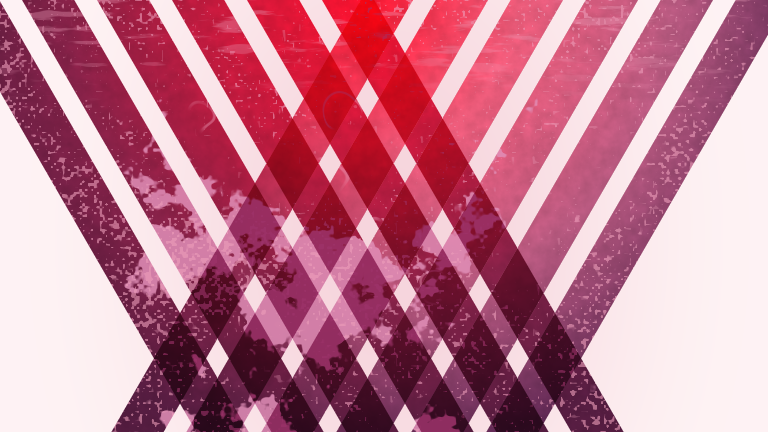
Reproduce this background procedurally as a Shadertoy shader.

```glsl
// Two mirrored fans of slanted stripes crossing in a worn red and plum lattice.

const float AXIS = 0.8507;    // mirror line of the two fans
const float PERIOD = 0.1736;  // stripe plus gap, measured along x
const float WIDTH = 0.1210;
const float SPAN = 0.9890;    // six stripes and five gaps
const float START = -0.1227;  // outer stripe edge at the top of the canvas
const float SLANT = 0.57735;  // x shift per unit of height, 60 degree lines

float hash(vec2 p) {
    return fract(sin(dot(p, vec2(127.1, 311.7))) * 43758.5453);
}

float noise(vec2 p) {
    vec2 i = floor(p), f = fract(p);
    f = f * f * (3.0 - 2.0 * f);
    return mix(mix(hash(i), hash(i + vec2(1, 0)), f.x),
               mix(hash(i + vec2(0, 1)), hash(i + vec2(1, 1)), f.x), f.y);
}

float fbm(vec2 p) {
    float sum = 0.0, amp = 0.5;
    for (int i = 0; i < 5; i++) {
        sum += amp * noise(p);
        p = mat2(1.6, 1.2, -1.2, 1.6) * p + 7.3;
        amp *= 0.5;
    }
    return sum / 0.97;
}

// Coverage of one fan; x is mirrored by the caller for the other fan
float fan(float x, float depth, float pixel) {
    float d = x - SLANT * depth - START;
    float edge = abs(mod(d - 0.5 * WIDTH + 0.5 * PERIOD, PERIOD) - 0.5 * PERIOD) - 0.5 * WIDTH;
    edge = max(edge, abs(d - 0.5 * SPAN) - 0.5 * SPAN);
    return clamp(0.5 - 0.866 * edge / pixel, 0.0, 1.0);
}

// Four colours spread evenly over t = 0 to 1
vec3 ramp(vec3 a, vec3 b, vec3 c, vec3 d, float t) {
    t = clamp(t, 0.0, 1.0) * 3.0;
    vec3 col = mix(a, b, clamp(t, 0.0, 1.0));
    col = mix(col, c, clamp(t - 1.0, 0.0, 1.0));
    return mix(col, d, clamp(t - 2.0, 0.0, 1.0));
}

// Torn patches, gathered in the lower left and middle of the lattice
float patches(vec2 p, float r) {
    float zone = smoothstep(0.40, 0.66, r) * smoothstep(0.22, 0.42, p.x)
               * (1.0 - smoothstep(1.08, 1.30, p.x));
    float n = fbm(p * 8.0 + 3.0) + 0.12 * (noise(p * 95.0) - 0.5);
    return smoothstep(0.0, 0.05, n + 0.28 * zone - 0.83);
}

// Fine flecks in loose clouds, with streaks along the top
float flecks(vec2 p, float r) {
    float cloud = fbm(p * 5.0 + 19.0) - 0.5;
    float wear = 0.10 * smoothstep(0.45, 0.8, r) * (1.0 - smoothstep(1.1, 1.4, p.x));
    float dust = smoothstep(0.80, 0.96, noise(p * 150.0) + 0.75 * cloud + wear);
    float streak = smoothstep(0.60, 0.74, fbm(p * vec2(9.0, 60.0)))
                 * smoothstep(0.72, 0.95, p.y);
    float speck = smoothstep(0.90, 0.97, noise(p * 85.0 + 40.0));
    return clamp(dust + 0.6 * streak + 0.5 * speck, 0.0, 1.0);
}

// Broken curved scratches
float scratches(vec2 p, float pixel) {
    float sum = 0.0;
    for (int i = 0; i < 7; i++) {
        float k = float(i);
        vec2 center = vec2(0.35 + 0.7 * hash(vec2(k, 2.0)), 0.3 + 0.5 * hash(vec2(k, 5.0)));
        float radius = 0.03 + 0.07 * hash(vec2(k, 9.0));
        float ring = abs(length(p - center) - radius + 0.03 * (noise(p * 22.0) - 0.5));
        float broken = smoothstep(0.5, 0.65, noise(p * 14.0 + k * 5.0));
        sum += broken * (1.0 - smoothstep(0.001, 0.002 + pixel, ring));
    }
    return min(sum, 1.0);
}

void mainImage(out vec4 fragColor, in vec2 fragCoord) {
    float pixel = 1.0 / iResolution.y;
    vec2 p = fragCoord * pixel;
    float depth = 1.0 - p.y;
    float r = length(p - vec2(AXIS, 1.0));  // distance from the hot spot

    // Pale backdrop, pinker at the middle
    float away = length((p - vec2(AXIS + 0.05, 0.45)) * vec2(1.0, 0.7));
    vec3 paper = mix(vec3(0.965, 0.835, 0.865), vec3(0.995, 0.95, 0.955),
                     smoothstep(0.05, 0.85, away));

    // Tints of both fans
    float heat = r / 1.05;
    vec3 crimson = ramp(vec3(0.97, 0.07, 0.18), vec3(0.78, 0.10, 0.24),
                        vec3(0.52, 0.13, 0.28), vec3(0.33, 0.11, 0.25), heat);
    vec3 rose = ramp(vec3(0.97, 0.10, 0.20), vec3(0.93, 0.36, 0.48),
                     vec3(0.72, 0.35, 0.50), vec3(0.38, 0.16, 0.33), heat);
    rose = mix(crimson, rose, smoothstep(0.40, 1.05, p.x));

    // Stripes, darker where they cross
    float falling = fan(p.x, depth, pixel);
    float rising = fan(2.0 * AXIS - p.x, depth, pixel);
    float crossing = falling * rising;
    vec3 ink = mix(crimson, rose, rising);
    ink = mix(ink, crimson * mix(rose, vec3(1.0), 0.22), crossing);

    // Worn surface
    ink *= 0.91 + 0.18 * fbm(p * 45.0);
    vec3 bare = mix(vec3(0.88, 0.56, 0.72), vec3(0.62, 0.20, 0.42), crossing);
    ink = mix(ink, bare, 0.85 * patches(p, r));
    float chips = max(flecks(p, r), 0.7 * scratches(p, pixel));
    ink = mix(ink, mix(vec3(0.93, 0.62, 0.73), bare, crossing), 0.6 * chips);

    fragColor = vec4(mix(paper, ink, max(falling, rising)), 1.0);
}
```
